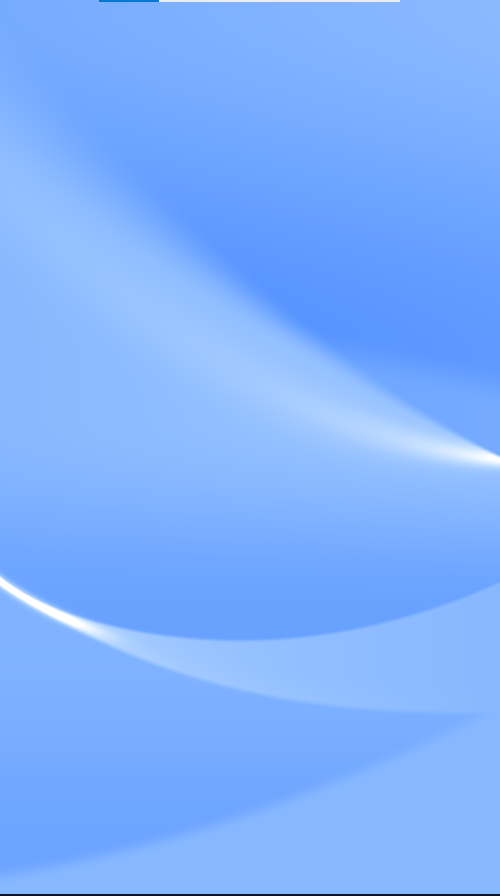
Write a Shadertoy shader that draws this background.

```glsl
// Soft blue background with two folded, glowing ribbons of light.

// Maps a light level (its red value) to a blue-to-white tone.
vec3 blueTone(float light) {
    float depth = 1.0 - clamp(light, 0.0, 1.0);
    return vec3(1.0 - depth, 1.0 - 0.5 * depth - 0.21 * depth * depth, 1.0);
}

// 0 above an edge, 1 below it, blended over the given softness.
float below(float dist, float softness) {
    float w = max(softness, 1.0 / iResolution.y);
    return smoothstep(-w, w, dist);
}

float glow(float dist, float width) {
    return exp(-dist * dist / (width * width));
}

void mainImage(out vec4 fragColor, in vec2 fragCoord) {
    // x runs right, y runs down, both 0 to 1
    vec2 p = fragCoord / iResolution.xy;
    p.y = 1.0 - p.y;
    float x = p.x, y = p.y, left = 1.0 - x;

    // Heights of the folds
    float upperEdge = 0.09 + 0.56 * x - 0.14 * x * x;
    float upperRidge = 0.512 - 0.052 * left - 0.256 * left * left;
    float lowerTop = 0.715 - 0.24 * (x - 0.48) * (x - 0.48) - 0.015 * exp(-15.0 * x);
    float lowerBottom = 0.796 - 0.144 * pow(max(left, 0.0), 2.6);
    float floorEdge = 0.978 - 0.09 * x - 0.1 * x * x;

    // Sky, darkening towards the upper ribbon, with a paler wedge at the right
    float light = 0.46 + 0.08 * x - 0.17 * smoothstep(0.0, 0.4, y);
    light += 0.09 * below(y - 0.311 - 0.12 * x, 0.025);

    // Upper ribbon and the broad veil hanging from it
    float veil = mix(0.53 + 0.08 * x, 0.41, smoothstep(0.47, 0.69, y));
    veil += (0.04 + 0.1 * x * x) * glow(y - upperRidge, 0.012 + 0.05 * left);
    veil += 0.32 * pow(x, 8.0) * glow(y - upperRidge, 0.008 + 0.03 * left);
    light = mix(light, veil, below(y - upperEdge, 0.003 + 0.085 * pow(left, 1.5)));

    // Lower ribbon, brightest where it twists at the left
    float ribbon = mix(0.62, 0.53, x) + 0.25 * exp(-7.0 * x);
    ribbon += 0.05 * glow(y - lowerBottom, 0.02) * left;
    light = mix(light, ribbon, below(y - lowerTop, 0.003));

    // Ground under the ribbon, then the paler slope at the bottom
    float ground = 0.5 - 0.075 * smoothstep(0.72, 0.95, y);
    light = mix(light, ground, below(y - lowerBottom, 0.004));
    light = mix(light, 0.53, below(y - floorEdge, 0.012));

    // Shining twist
    float twist = 0.5 * (lowerTop + lowerBottom);
    light += 0.45 * glow(y - twist, 0.007) * (1.0 - smoothstep(0.08, 0.28, x));

    vec3 color = blueTone(light);

    // Thin strip at the top and dark line at the bottom
    vec3 strip = mix(vec3(0.0, 0.47, 0.84), vec3(0.93), step(0.318, x));
    color = mix(color, strip, step(y, 0.002) * step(0.198, x) * step(x, 0.8));
    color = mix(color, vec3(0.05, 0.08, 0.15), step(0.998, y));

    fragColor = vec4(color, 1.0);
}
```
